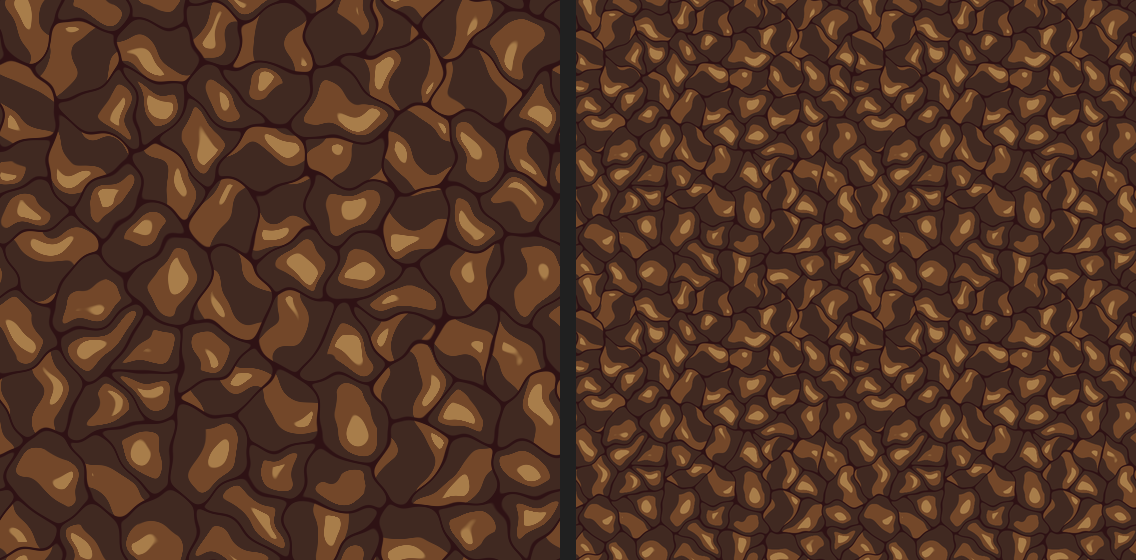
Left, the tile; right, the same tile 2 across and 2 down.
Reproduce this texture procedurally as a three.js fragment shader.

```glsl
// Glossy brown pebbles packed tightly, with dark outlines and flat cel-shaded bands.
// Wrapped cellular noise, bent by layered sines, shapes the stones; each stone
// carries a wavy cosine band cut into two tones, turned and shifted at random.

varying vec2 vUv;

const float TAU = 6.2831853;
const float CELLS = 9.0;          // stones across the canvas
const float JITTER = 0.86;        // irregularity of the stones
const float WARP = 0.075;         // waviness of the outlines, in cells
const float ROUNDING = 28.0;      // lower values fill the corners more
const float LINE_HALF = 0.021;    // outline half width, in cells
const float LINE_SOFT = 0.011;
const float BAND_LEVEL = 0.22;    // higher values shrink the mid tone
const float BAND_SOFT = 0.045;
const float GLINT_SOFT = 0.025;

const vec3 OUTLINE = vec3(0.18, 0.07, 0.08);
const vec3 SHADOW = vec3(0.25, 0.16, 0.13);
const vec3 CARAMEL = vec3(0.45, 0.28, 0.16);
const vec3 GLINT = vec3(0.66, 0.49, 0.29);

// Four random values for a cell, repeating over the canvas
vec4 cellHash(vec2 cell, float seed) {
  vec4 p = fract((mod(cell, CELLS).xyxy + seed) * vec4(0.1031, 0.1030, 0.0973, 0.1099));
  p += dot(p, p.wzxy + 33.33);
  return fract((p.xxyz + p.yzzw) * p.zywx);
}

vec2 stoneCentre(vec2 cell) {
  return cell + 0.5 + JITTER * (cellHash(cell, 3.7).xy - 0.5);
}

// Whole-number frequencies keep the bending seamless
vec2 bend(vec2 uv) {
  vec2 t = TAU * uv;
  vec2 broad = vec2(sin(7.0 * t.y + 3.0 * t.x + 1.3), sin(8.0 * t.x - 2.0 * t.y + 4.1));
  vec2 fine = vec2(sin(13.0 * t.y - 6.0 * t.x + 2.2), sin(12.0 * t.x + 7.0 * t.y + 0.6));
  return WARP * (broad + 0.5 * fine);
}

// Nearest stone: returns its cell
vec2 nearestStone(vec2 p) {
  vec2 base = floor(p);
  vec2 best = base;
  float bestDist = 100.0;
  for (int j = -2; j <= 2; j++) {
    for (int i = -2; i <= 2; i++) {
      vec2 cell = base + vec2(float(i), float(j));
      vec2 d = stoneCentre(cell) - p;
      if (dot(d, d) < bestDist) {
        bestDist = dot(d, d);
        best = cell;
      }
    }
  }
  return best;
}

// Distance to the stone's border, with smoothly rounded corners
float borderDistance(vec2 p, vec2 stone) {
  vec2 own = stoneCentre(stone) - p;
  float sum = 0.0;
  for (int j = -2; j <= 2; j++) {
    for (int i = -2; i <= 2; i++) {
      if (i == 0 && j == 0) continue;
      vec2 other = stoneCentre(stone + vec2(float(i), float(j))) - p;
      float d = dot(0.5 * (own + other), normalize(other - own));
      sum += exp(-ROUNDING * d);
    }
  }
  return -log(sum) / ROUNDING;
}

// Flat shading of one stone
vec3 stoneColour(vec2 local, vec2 stone, float border) {
  vec4 r = cellHash(stone, 11.3);
  vec4 s = cellHash(stone, 27.9);
  float blob = step(0.55, r.x);   // island of tone instead of crossing bands

  // Turn to a random direction, leaning to the upright and diagonal
  float angle = 0.3 + 2.4 * (r.y - 0.5);
  vec2 q = mat2(cos(angle), -sin(angle), sin(angle), cos(angle)) * local;
  q.x += 0.09 * sin(5.0 * q.y + TAU * r.z);

  // Wavy band, pulled in from the border on the islands
  float frequency = mix(5.2 + 2.2 * s.x, 3.8 + s.x, blob);
  float phase = (r.w - 0.5) * mix(4.5, 1.2, blob);
  float band = cos(frequency * q.x + phase);
  band += 0.10 * sin(9.0 * q.y + 5.0 * q.x + TAU * s.y);
  band -= blob * 1.3 * (1.0 - smoothstep(0.02, 0.24, border));

  // Tapered highlight along the crest of the band
  float along = q.y + 0.6 * q.x + 0.4 * (s.z - 0.5);
  float glint = band - 2.2 * along * along - mix(0.76, 0.93, s.w);
  glint -= 0.6 * (1.0 - smoothstep(0.03, 0.13, border));

  vec3 colour = mix(SHADOW, CARAMEL, smoothstep(-BAND_SOFT, BAND_SOFT, band - BAND_LEVEL));
  return mix(colour, GLINT, smoothstep(-GLINT_SOFT, GLINT_SOFT, glint));
}

void main() {
  vec2 p = vUv * CELLS + bend(vUv);
  vec2 stone = nearestStone(p);
  float border = borderDistance(p, stone);
  vec3 colour = stoneColour(p - stoneCentre(stone), stone, border);
  float inside = smoothstep(LINE_HALF - LINE_SOFT, LINE_HALF + LINE_SOFT, border);
  gl_FragColor = vec4(mix(OUTLINE, colour, inside), 1.0);
}
```
